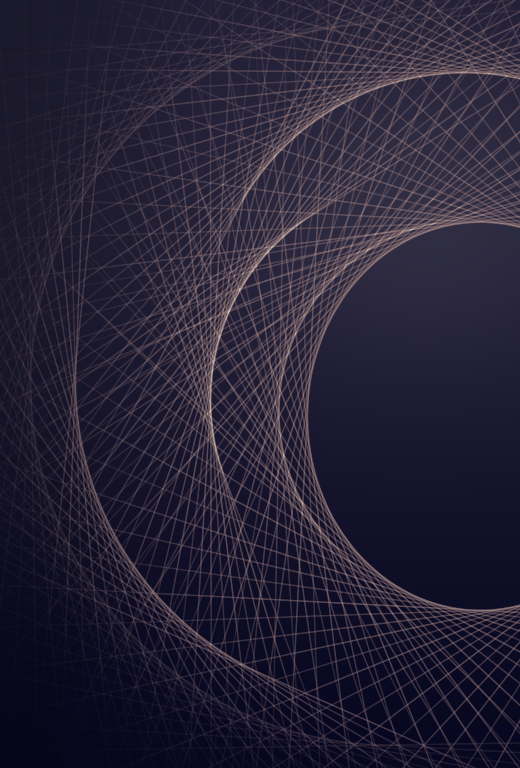
Write a WebGL 1 fragment shader that draws this background.

```glsl
precision highp float;

uniform vec2 u_resolution;

// Light from straight threads tangent to an ellipse; arc holds the
// first and last normal angle in degrees.
float threads(vec2 p, vec2 centre, vec2 radii, vec2 arc, float count, float reach) {
    float pixel = 1.0 / u_resolution.y;
    float halfWidth = 0.0008;
    float light = 0.0;
    for (int i = 0; i < 72; i++) {
        float k = float(i);
        if (k >= count) break;
        float angle = radians(mix(arc.x, arc.y, k / count));
        vec2 normal = vec2(cos(angle), sin(angle));
        float support = length(radii * normal);
        vec2 q = p - centre - radii * radii * normal / support;
        float across = abs(dot(q, normal));
        float along = abs(dot(q, vec2(-normal.y, normal.x)));
        float line = 1.0 - smoothstep(halfWidth - 0.5 * pixel, halfWidth + 0.7 * pixel, across);
        float fade = 1.0 - smoothstep(0.05, reach, along);
        light += line * fade * (0.8 + 0.2 * sin(k * 2.4));
    }
    return light;
}

// Dusky gradient with a soft glow near the upper rim of the opening
vec3 backdrop(vec2 p) {
    vec3 color = mix(vec3(0.025, 0.025, 0.125), vec3(0.125, 0.115, 0.205),
                     smoothstep(-0.05, 0.75, p.y));
    color *= 0.82 + 0.18 * smoothstep(0.0, 0.3, p.x);
    vec2 glow = (p - vec2(0.55, 0.72)) / vec2(0.25, 0.22);
    return color + vec3(0.065, 0.065, 0.06) * exp(-dot(glow, glow));
}

void main() {
    vec2 p = gl_FragCoord.xy / u_resolution.y;
    // Keep the composition centred on other aspect ratios
    p.x += 0.338 - 0.5 * u_resolution.x / u_resolution.y;

    // Inner opening and its offset left rim
    float light = 0.62 * threads(p, vec2(0.625, 0.458), vec2(0.225, 0.2525),
                                 vec2(2.0, 362.0), 72.0, 0.78);
    light += 0.55 * threads(p, vec2(0.618, 0.464), vec2(0.255, 0.250),
                            vec2(100.0, 230.0), 28.0, 0.65);
    // Middle and upper arcs
    light += 0.65 * threads(p, vec2(0.560, 0.479), vec2(0.286),
                            vec2(122.0, 204.0), 24.0, 0.62);
    light += 0.60 * threads(p, vec2(0.605, 0.570), vec2(0.335),
                            vec2(58.0, 156.0), 28.0, 0.65);
    // Lower left arc and a faint outer web
    light += 0.60 * threads(p, vec2(0.521, 0.505), vec2(0.423),
                            vec2(174.0, 250.0), 20.0, 0.50);
    light += 0.18 * threads(p, vec2(0.510, 0.500), vec2(0.470),
                            vec2(95.0, 275.0), 44.0, 0.70);

    // Dim the threads toward the left side and the lower corner
    light *= mix(0.5, 1.0, smoothstep(0.0, 0.28, p.x));
    light *= mix(0.35, 1.0, smoothstep(0.05, 0.4, p.y + 0.5 * p.x));

    // Rose threads turn cream where they bundle
    vec3 thread = mix(vec3(0.60, 0.48, 0.48), vec3(0.84, 0.79, 0.71),
                      smoothstep(0.7, 2.4, light));
    vec3 color = mix(backdrop(p), thread, 1.0 - exp(-1.25 * light));
    gl_FragColor = vec4(color, 1.0);
}
```
